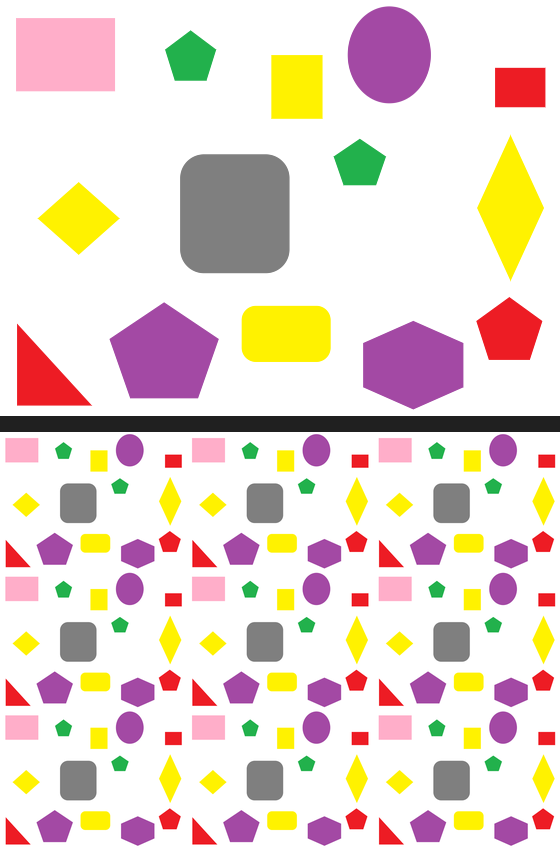
Top, the tile; bottom, the same tile 3 across and 3 down.
Give the GLSL for this background, as a Shadertoy shader.

```glsl
// Flat coloured geometric shapes scattered in loose rows on a white ground.

const int BOX = 0, ROUND_BOX = 1, ELLIPSE = 2, DIAMOND = 3, TRIANGLE = 4, PENTAGON = 5, HEXAGON = 6;

const vec3 WHITE  = vec3(1.0);
const vec3 PINK   = vec3(1.0, 0.682, 0.788);
const vec3 GREEN  = vec3(0.133, 0.694, 0.298);
const vec3 YELLOW = vec3(1.0, 0.949, 0.0);
const vec3 PURPLE = vec3(0.639, 0.286, 0.643);
const vec3 RED    = vec3(0.929, 0.11, 0.141);
const vec3 GREY   = vec3(0.498);

// Shapes in row order; sizes are in canvas heights
const int KINDS[14] = int[14](
    TRIANGLE, PENTAGON, ROUND_BOX, HEXAGON, PENTAGON,
    DIAMOND, ROUND_BOX, PENTAGON, DIAMOND,
    BOX, PENTAGON, BOX, ELLIPSE, BOX);
const vec3 COLOURS[14] = vec3[14](
    RED, PURPLE, YELLOW, PURPLE, RED,
    YELLOW, GREY, GREEN, YELLOW,
    PINK, GREEN, YELLOW, PURPLE, RED);
const vec2 SIZES[14] = vec2[14](
    vec2(0.18, 0.197), vec2(0.263, 0.231), vec2(0.214, 0.135), vec2(0.241, 0.213), vec2(0.159, 0.151),
    vec2(0.197, 0.175), vec2(0.263, 0.286), vec2(0.126, 0.112), vec2(0.161, 0.351),
    vec2(0.238, 0.176), vec2(0.123, 0.121), vec2(0.123, 0.153), vec2(0.2, 0.233), vec2(0.121, 0.095));
const int ROW_START[4] = int[4](0, 5, 9, 14);

// Signed distance to the line a-b, positive on its left
float edgeDist(vec2 p, vec2 a, vec2 b) {
    vec2 along = normalize(b - a);
    return dot(p - a, vec2(-along.y, along.x));
}

float boxDist(vec2 p, vec2 halfSize, float radius) {
    vec2 q = abs(p) - halfSize + radius;
    return length(max(q, 0.0)) + min(max(q.x, q.y), 0.0) - radius;
}

float ellipseDist(vec2 p, vec2 halfSize) {
    return (length(p / halfSize) - 1.0) * min(halfSize.x, halfSize.y);
}

float diamondDist(vec2 p, vec2 halfSize) {
    return edgeDist(abs(p), vec2(0.0, halfSize.y), vec2(halfSize.x, 0.0));
}

float triangleDist(vec2 p, vec2 halfSize) {
    float slope = edgeDist(p, vec2(-halfSize.x, halfSize.y), vec2(halfSize.x, -halfSize.y));
    return max(slope, max(-p.x - halfSize.x, -p.y - halfSize.y));
}

float pentagonDist(vec2 p, vec2 halfSize) {
    vec2 q = vec2(abs(p.x), p.y);
    vec2 top = vec2(0.0, halfSize.y);
    vec2 shoulder = halfSize * vec2(1.0, 0.236);
    vec2 foot = halfSize * vec2(0.62, -1.0);
    return max(max(edgeDist(q, top, shoulder), edgeDist(q, shoulder, foot)), -p.y - halfSize.y);
}

float hexagonDist(vec2 p, vec2 halfSize) {
    vec2 q = abs(p);
    return max(edgeDist(q, vec2(0.0, halfSize.y), halfSize * vec2(1.0, 0.5)), q.x - halfSize.x);
}

float shapeDist(int kind, vec2 p, vec2 halfSize) {
    if (kind == BOX) return boxDist(p, halfSize, 0.0);
    if (kind == ROUND_BOX) return boxDist(p, halfSize, 0.36 * min(halfSize.x, halfSize.y) + 0.01);
    if (kind == ELLIPSE) return ellipseDist(p, halfSize);
    if (kind == DIAMOND) return diamondDist(p, halfSize);
    if (kind == TRIANGLE) return triangleDist(p, halfSize);
    if (kind == PENTAGON) return pentagonDist(p, halfSize);
    return hexagonDist(p, halfSize);
}

// Irregular offset in -0.5..0.5 from the shape index
float wobble(int index, float phase) {
    return 0.5 * sin(2.4 * float(index) + phase);
}

// Shortest offset on a canvas that wraps at its edges
vec2 wrapOffset(vec2 offset, vec2 period) {
    return offset - period * round(offset / period);
}

void mainImage(out vec4 fragColor, in vec2 fragCoord) {
    vec2 canvas = vec2(iResolution.x / iResolution.y, 1.0);
    vec2 p = fragCoord / iResolution.y;
    float softness = 0.6 / iResolution.y;
    vec3 colour = WHITE;

    for (int row = 0; row < 3; row++) {
        int first = ROW_START[row], last = ROW_START[row + 1];
        float bandHeight = row == 1 ? 0.38 : 0.31;
        float bandCentre = 0.5 + 0.345 * float(row - 1);

        // Share the free width equally between the shapes
        float usedWidth = 0.0;
        for (int i = first; i < last; i++) usedWidth += SIZES[i].x;
        float gap = (canvas.x - usedWidth) / float(last - first);

        float left = 0.5 * gap;
        for (int i = first; i < last; i++) {
            vec2 size = SIZES[i];
            float slack = max(bandHeight - size.y - 0.03, 0.0);
            vec2 centre = vec2(left + 0.5 * size.x + 0.5 * gap * wobble(i, 1.0),
                               bandCentre + slack * wobble(i, 4.0));
            float d = shapeDist(KINDS[i], wrapOffset(p - centre, canvas), 0.5 * size);
            colour = mix(colour, COLOURS[i], 1.0 - smoothstep(-softness, softness, d));
            left += size.x + gap;
        }
    }
    fragColor = vec4(colour, 1.0);
}
```
